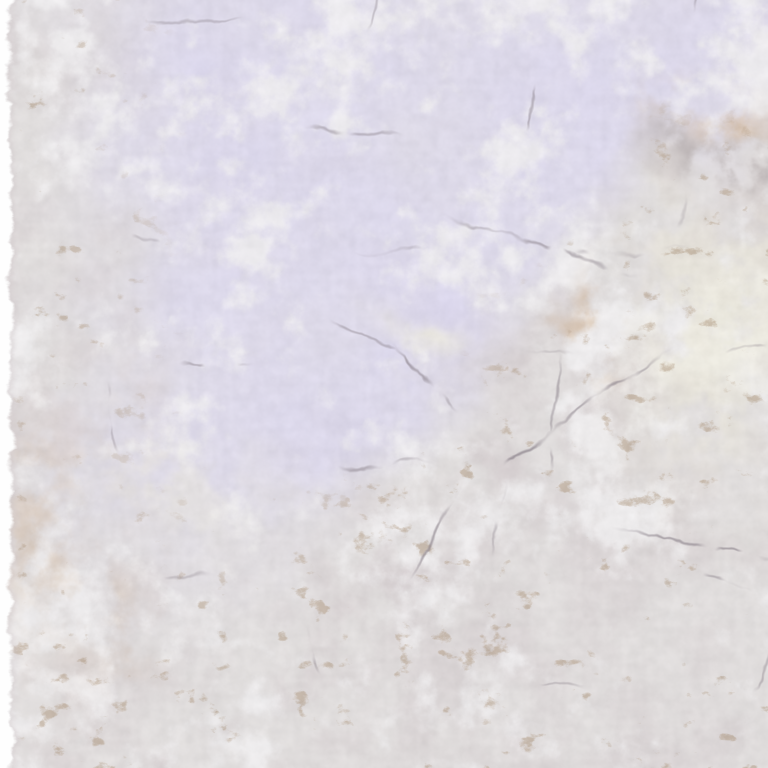
Give the GLSL for this texture, as a three.js fragment shader.

```glsl
// Weathered pale plaster: lavender wash over warm stone, with cracks, stains and a ragged edge.
#define LAVENDER vec3(0.862, 0.848, 0.926)
#define STONE    vec3(0.880, 0.868, 0.866)
#define DUSK     vec3(0.810, 0.775, 0.785)
#define CHALK    vec3(0.940, 0.935, 0.940)
#define CREAM    vec3(0.930, 0.920, 0.865)
#define OCHRE    vec3(0.820, 0.710, 0.590)
#define CRACK    vec3(0.540, 0.505, 0.540)
#define CRACK_COUNT 22
#define CRACK_WIDTH 0.0034
#define GRAIN 0.050
#define EDGE_WIDTH 0.015

varying vec2 vUv;

float hash(vec2 p) {
  vec3 q = fract(vec3(p.xyx) * 0.1031);
  q += dot(q, q.yzx + 33.33);
  return fract((q.x + q.y) * q.z);
}

float noise(vec2 p) {
  vec2 i = floor(p), f = fract(p);
  f = f * f * (3.0 - 2.0 * f);
  return mix(mix(hash(i), hash(i + vec2(1.0, 0.0)), f.x),
             mix(hash(i + vec2(0.0, 1.0)), hash(i + vec2(1.0)), f.x), f.y);
}

float fbm(vec2 p) {
  float sum = 0.0, amp = 0.5;
  for (int i = 0; i < 5; i++) {
    sum += amp * noise(p);
    p = mat2(1.6, 1.2, -1.2, 1.6) * p + 17.3;
    amp *= 0.5;
  }
  return sum / 0.97;
}

// Soft round patch, 1 at its centre
float patchAt(vec2 p, vec2 centre, vec2 size) {
  vec2 d = (p - centre) / size;
  return exp(-dot(d, d));
}

// Hairline from a to b that thins out towards both ends
float crack(vec2 p, vec2 a, vec2 b) {
  vec2 ab = b - a;
  float t = clamp(dot(p - a, ab) / dot(ab, ab), 0.0, 1.0);
  float taper = smoothstep(0.0, 0.2, t) * smoothstep(0.0, 0.3, 1.0 - t);
  return taper * (1.0 - smoothstep(0.0, CRACK_WIDTH, length(p - a - ab * t)));
}

// Faint scattered cracks, mostly level or upright
float scatteredCracks(vec2 p) {
  float ink = 0.0;
  for (int i = 0; i < CRACK_COUNT; i++) {
    float n = float(i) + 1.0;
    vec2 start = fract(n * vec2(0.7549, 0.5698) + 0.13);
    float tilt = 0.6 * (hash(vec2(n, 3.0)) - 0.5);
    float angle = hash(vec2(n, 7.0)) < 0.58 ? tilt - 0.12 : tilt + 1.55;
    float reach = mix(0.05, 0.17, hash(vec2(n, 11.0)));
    vec2 end = start + reach * vec2(cos(angle), sin(angle));
    ink = max(ink, crack(p, start, end) * mix(0.25, 0.65, hash(vec2(n, 19.0))));
  }
  return ink;
}

// The bolder fractures along the diagonal and near the centre
float mainCracks(vec2 p) {
  float ink = 0.7 * crack(p, vec2(0.535, 0.235), vec2(0.625, 0.405));
  ink = max(ink, 0.8 * crack(p, vec2(0.60, 0.36), vec2(0.89, 0.55)));
  ink = max(ink, 0.5 * crack(p, vec2(0.42, 0.58), vec2(0.54, 0.545)));
  ink = max(ink, crack(p, vec2(0.51, 0.56), vec2(0.60, 0.46)));
  ink = max(ink, 0.6 * crack(p, vec2(0.57, 0.72), vec2(0.84, 0.635)));
  return max(ink, 0.7 * crack(p, vec2(0.80, 0.31), vec2(1.04, 0.27)));
}

void main() {
  vec2 p = vUv;
  vec2 drift = vec2(fbm(p * 6.0), fbm(p * 6.0 + 31.0)) - 0.5;
  vec2 w = p + 0.22 * drift;
  float cloud = fbm(p * 7.0 + 4.0);
  float mottle = fbm(p * 24.0 + 9.0);

  // Lavender wash above a rising diagonal
  float diagonal = w.y - 0.22 - 1.05 * (w.x - 0.4);
  float wash = smoothstep(-0.04, 0.16, diagonal)
             * smoothstep(0.02, 0.26, w.x) * smoothstep(0.16, 0.46, w.y);
  vec3 col = mix(STONE, LAVENDER, wash * (0.55 + 0.7 * cloud));

  // Dusky clouds, strongest just below the diagonal
  float band = exp(-pow((diagonal + 0.09) / 0.08, 2.0));
  float dusk = smoothstep(0.38, 0.72, 0.5 * (cloud + mottle)) * (1.0 - 0.75 * wash);
  col = mix(col, DUSK, dusk * (0.40 + 0.35 * band));
  float shade = patchAt(w, vec2(0.95, 0.80), vec2(0.07, 0.035));
  col = mix(col, DUSK * 0.86, shade * smoothstep(0.35, 0.65, mottle));

  // Chalky scuffs and cream patches
  float scuff = smoothstep(0.48, 0.70, 0.55 * fbm(p * 9.0 + 50.0) + 0.45 * fbm(p * 36.0));
  col = mix(col, CHALK, 0.85 * scuff);
  float cream = patchAt(w, vec2(0.56, 0.57), vec2(0.05, 0.028))
              + patchAt(w, vec2(0.95, 0.57), vec2(0.09, 0.16))
              + 0.6 * patchAt(w, vec2(0.27, 0.35), vec2(0.12, 0.06));
  col = mix(col, CREAM, min(cream, 1.0) * smoothstep(0.25, 0.60, mottle) * 0.75);

  // Ochre stains and brown specks on the bare stone
  float stain = patchAt(w, vec2(0.95, 0.86), vec2(0.06, 0.03))
              + patchAt(w, vec2(0.80, 0.58), vec2(0.03, 0.04))
              + 0.6 * patchAt(w, vec2(0.08, 0.30), vec2(0.08, 0.14));
  col = mix(col, OCHRE, min(stain, 1.0) * smoothstep(0.38, 0.72, mottle) * 0.65);
  float specks = smoothstep(0.68, 0.82, fbm(p * vec2(38.0, 52.0) + 80.0));
  col = mix(col, OCHRE * 0.82, specks * (1.0 - wash) * 0.5);

  // Fine grain with a hint of woven streaks
  float weave = noise(p * vec2(22.0, 150.0)) + noise(p * vec2(150.0, 22.0)) - 1.0;
  col += GRAIN * (fbm(p * 85.0) - 0.5 + 0.25 * weave);

  // Cracks with wandering, broken lines
  vec2 bent = p + 0.035 * (vec2(fbm(p * 13.0), fbm(p * 13.0 + 60.0)) - 0.5);
  float ink = max(scatteredCracks(bent), mainCracks(bent));
  col = mix(col, CRACK, ink * smoothstep(0.15, 0.6, noise(p * 40.0)) * 0.85);

  // Ragged white left edge
  float rim = p.x - EDGE_WIDTH - 0.022 * (fbm(vec2(p.x * 30.0, p.y * 55.0)) - 0.5);
  col = mix(col, DUSK, 0.35 * exp(-pow(rim / 0.006, 2.0)));
  col = mix(vec3(0.995), col, smoothstep(-0.004, 0.002, rim));

  gl_FragColor = vec4(clamp(col, 0.0, 1.0), 1.0);
}
```
